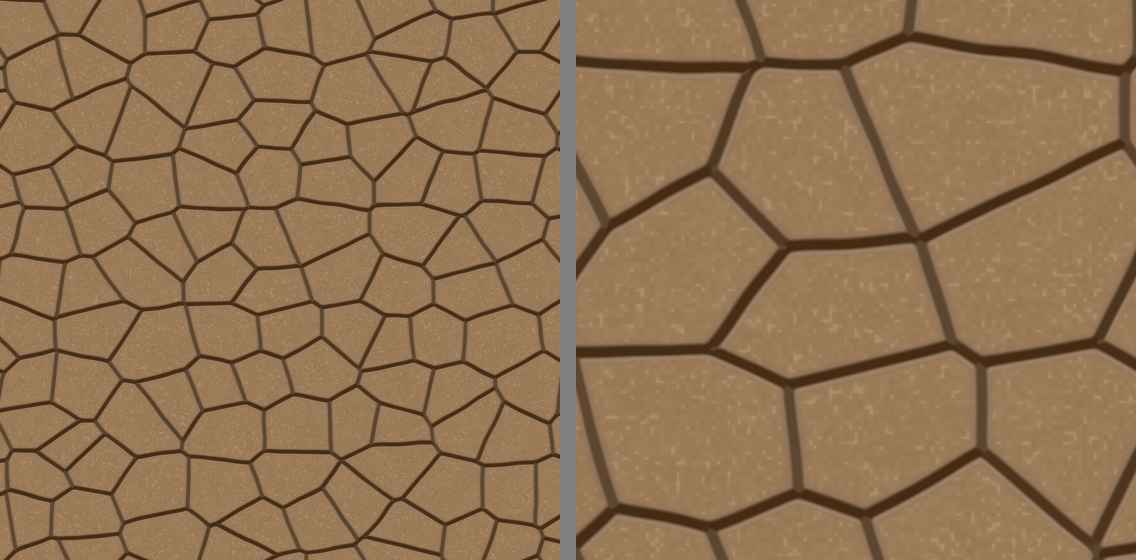
Left, the full canvas; right, a detail of the centre.
This texture is drawn by a WebGL 1 fragment shader. Its source:

```glsl
precision highp float;
uniform vec2 u_resolution;

#define GRID vec2(9.3, 11.3)
#define JITTER 0.86
#define GROOVE 0.0037
#define RIM 0.0085
#define ROUNDING 0.0008
#define GRAIN 330.0
#define LIGHT vec2(-0.2, 0.98)
#define CLAY vec3(0.612, 0.482, 0.350)
#define RIM_CLAY vec3(0.565, 0.455, 0.350)
#define RIM_LIT vec3(0.625, 0.525, 0.425)
#define SHADOW vec3(0.270, 0.170, 0.075)
#define DUST vec3(0.365, 0.275, 0.185)

vec2 hash2(vec2 p) {
  vec3 q = fract(p.xyx * vec3(0.1031, 0.1030, 0.0973));
  q += dot(q, q.yzx + 33.33);
  return fract((q.xx + q.yz) * q.zy);
}

float valueNoise(vec2 p) {
  vec2 i = floor(p), f = fract(p);
  f = f * f * (3.0 - 2.0 * f);
  float low = mix(hash2(i).x, hash2(i + vec2(1.0, 0.0)).x, f.x);
  float high = mix(hash2(i + vec2(0.0, 1.0)).x, hash2(i + 1.0).x, f.x);
  return mix(low, high, f.y);
}

vec2 seedPoint(vec2 cell) {
  return cell + 0.5 + JITTER * (hash2(cell + 17.0) - 0.5);
}

// Distance to the nearest cell border (x) and how far it faces the light (y).
vec2 cellBorder(vec2 p) {
  vec2 g = p * GRID, home = floor(g), nearest = home, toSeed = vec2(0.0);
  float best = 100.0;
  for (int j = -1; j <= 1; j++) {
    for (int i = -1; i <= 1; i++) {
      vec2 cell = home + vec2(float(i), float(j));
      vec2 r = seedPoint(cell) - g;
      if (dot(r, r) < best) {
        best = dot(r, r);
        nearest = cell;
        toSeed = r;
      }
    }
  }
  // Soft minimum over all bisectors rounds the corners slightly.
  float total = 0.0, facing = 0.0;
  for (int j = -2; j <= 2; j++) {
    for (int i = -2; i <= 2; i++) {
      if (i == 0 && j == 0) continue;
      vec2 r = seedPoint(nearest + vec2(float(i), float(j))) - g;
      vec2 across = (r - toSeed) * GRID;
      float d = dot(0.5 * (toSeed + r), r - toSeed) / length(across);
      float weight = exp(-min(d / ROUNDING, 80.0));
      total += weight;
      facing += weight * dot(normalize(across), LIGHT);
    }
  }
  return vec2(-ROUNDING * log(total), facing / total);
}

void main() {
  vec2 p = gl_FragCoord.xy / u_resolution.y;
  float pixel = 1.0 / u_resolution.y;
  vec2 wobble = vec2(valueNoise(p * 28.0), valueNoise(p * 28.0 + 51.0)) - 0.5;
  vec2 border = cellBorder(p + 0.003 * wobble + 3.0);
  float d = border.x, facing = border.y;

  // Clay face with faint mottling and small pale specks.
  float speck = valueNoise(p * GRAIN);
  float mottle = valueNoise(p * 60.0) - 0.5;
  vec3 color = CLAY + 0.012 * mottle + 0.035 * (speck - 0.5);
  color += 0.05 * smoothstep(0.78, 0.95, speck);

  // Worn rim, bright along edges that face the light.
  float rim = 1.0 - smoothstep(0.55 * RIM, RIM, d);
  color = mix(color, RIM_CLAY + 0.015 * (speck - 0.5), 0.8 * rim);
  float glint = 1.0 - smoothstep(0.0, 0.0018, abs(d - 1.25 * GROOVE));
  color = mix(color, RIM_LIT, 0.65 * glint * smoothstep(0.0, 0.8, facing));

  // Groove: deep shadow where level, dusty where upright.
  float width = GROOVE * (1.0 - 0.18 * facing);
  float groove = 1.0 - smoothstep(0.5 * width, 1.15 * width + 0.5 * pixel, d);
  vec3 bed = mix(DUST, SHADOW, smoothstep(0.25, 0.85, abs(facing)));
  color = mix(color, bed, groove);

  gl_FragColor = vec4(color, 1.0);
}
```
